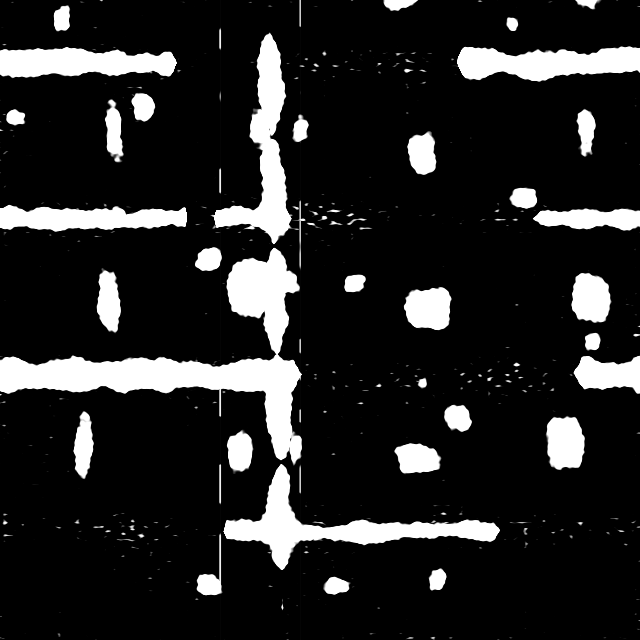
Give the GLSL for this texture, as a Shadertoy shader.

```glsl
// White, worn lattice on black: four broken horizontal bars and one lobed stem,
// with short upright rungs between the bars. Inside-positive distance fields
// are merged softly, roughened by gradient noise, then joined by fine specks.

#define ROW_BASE 0.171
#define ROW_PITCH 0.2437
#define STEM_X 0.434
#define STEM_HALF_WIDTH 0.023
#define STEM_BOTTOM 0.108
#define LOBE_LENGTH 0.1693
#define LOBE_COUNT 5.0
#define CRACK_X 0.344
#define BLEND 0.022
#define ROUGHNESS 0.009
#define INK vec3(0.0)
#define PAPER vec3(1.0)

const float PI = 3.14159;
// Per-bar values, bottom to top
const vec4 BAR_HALF_WIDTH = vec4(0.014, 0.023, 0.015, 0.019);
const vec4 BAR_SHIFT = vec4(0.35, 0.0, -0.02, -0.18);

vec2 hash2(vec2 p) {
    vec3 q = fract(p.xyx * vec3(0.1031, 0.1030, 0.0973));
    q += dot(q, q.yzx + 33.33);
    return fract((q.xx + q.yz) * q.zy);
}

float gradDot(vec2 cell, vec2 offset) {
    float angle = 2.0 * PI * hash2(cell + 57.0).x;
    return dot(vec2(cos(angle), sin(angle)), offset);
}

// Gradient noise, roughly -0.7 to 0.7
float noise(vec2 p) {
    vec2 i = floor(p), f = fract(p), e = vec2(1.0, 0.0);
    vec2 u = f * f * f * (f * (f * 6.0 - 15.0) + 10.0);
    return mix(mix(gradDot(i, f), gradDot(i + e, f - e), u.x),
               mix(gradDot(i + e.yx, f - e.yx), gradDot(i + 1.0, f - 1.0), u.x), u.y);
}

float softMax(float a, float b) {
    float h = max(BLEND - abs(a - b), 0.0) / BLEND;
    return max(a, b) + 0.25 * BLEND * h * h;
}

// Rounded block of the given half size
float block(vec2 q, vec2 halfSize) {
    vec2 a = pow(abs(q) / halfSize, vec2(3.0));
    return min(halfSize.x, halfSize.y) * (1.0 - pow(a.x + a.y, 0.3333));
}

// Horizontal bar that fades in and out along its length
float bar(vec2 p, int row) {
    float r = float(row);
    float cover = cos(2.0 * PI * (p.x - 0.2 - BAR_SHIFT[row]) / 0.95) + 0.3;
    cover -= 1.3 * exp(-pow((p.x - 0.31) / 0.025, 2.0));
    cover += 1.1 * noise(vec2(p.x * 11.0, r * 7.3 + 0.4));
    float width = BAR_HALF_WIDTH[row] * (1.0 + 0.8 * noise(vec2(p.x * 17.0, r * 5.1 + 0.7)));
    float y = ROW_BASE + r * ROW_PITCH + 0.008 * noise(vec2(p.x * 6.0, r + 9.5));
    return mix(-0.016, width, smoothstep(-0.15, 0.25, cover)) - abs(p.y - y);
}

// Upright stem, pinched at the ends of each lobe, leaning slightly left upward
float stem(vec2 p) {
    float t = (p.y - STEM_BOTTOM) / LOBE_LENGTH;
    float inside = step(0.0, t) * step(t, LOBE_COUNT);
    float width = STEM_HALF_WIDTH * pow(abs(sin(PI * t)), 0.5) * inside - 0.003;
    float x = STEM_X + 0.025 * (0.45 - p.y) + 0.008 * noise(vec2(p.y * 9.0, 3.3));
    return width - abs(p.x - x);
}

// One upright rung per lattice cell, varied in place and size
float rungs(vec2 p) {
    float d = -1.0;
    for (int i = 0; i < 16; i++) {
        vec2 cell = vec2(i % 4, i / 4);
        vec2 h = hash2(cell + 11.0), s = hash2(cell + 41.0);
        vec2 centre = vec2(0.15, ROW_BASE + 0.5 * ROW_PITCH) + cell * vec2(0.25, ROW_PITCH);
        vec2 halfSize = vec2(0.012 + 0.026 * s.x * s.x, 0.022 + 0.025 * s.y);
        d = max(d, block(p - centre - (h - 0.5) * vec2(0.06, 0.04), halfSize));
    }
    return d;
}

// Sparse small blobs on a jittered grid
float flecks(vec2 p) {
    float d = -1.0, grid = 8.0;
    for (int i = 0; i < 9; i++) {
        vec2 cell = floor(p * grid) + vec2(i % 3, i / 3) - 1.0;
        vec2 h = hash2(cell + 83.0), s = hash2(cell + 131.0);
        vec2 q = p - (cell + 0.2 + 0.6 * h) / grid;
        if (s.x > 0.68) d = max(d, block(q, vec2(0.009 + 0.013 * s.y, 0.009 + 0.012 * h.x)));
    }
    return d;
}

// Fine debris along the bars and borders, plus two dashed hairlines
float debris(vec2 p) {
    float fromRow = (fract((p.y - ROW_BASE) / ROW_PITCH + 0.5) - 0.5) * ROW_PITCH;
    vec2 border = min(p, 1.0 - p);
    float near = max(exp(-pow(fromRow / 0.03, 2.0)), exp(-min(border.x, border.y) / 0.012));
    float patches = noise(p * 7.0 + 20.0);
    float specks = (noise(p * vec2(70.0, 150.0)) + 0.35 * patches - mix(0.72, 0.46, near)) * 0.008;
    float dashA = 0.0017 * smoothstep(0.08, 0.14, noise(vec2(2.7, p.y * 12.0)));
    float dashB = 0.0014 * smoothstep(0.12, 0.18, noise(vec2(8.2, p.y * 19.0)));
    float lines = max(dashA - abs(p.x - CRACK_X), dashB - abs(p.x - CRACK_X - 0.125));
    return max(specks, lines - 0.0004);
}

void mainImage(out vec4 fragColor, in vec2 fragCoord) {
    vec2 p = fragCoord / iResolution.xy;
    float d = stem(p);
    for (int row = 0; row < 4; row++) d = softMax(d, bar(p, row));
    d = max(d, max(rungs(p), flecks(p)));
    d += ROUGHNESS * (noise(p * 28.0) + 0.4 * noise(p * 110.0));
    d = max(d, debris(p));
    float edge = 0.7 / iResolution.y;
    fragColor = vec4(mix(INK, PAPER, smoothstep(-edge, edge, d)), 1.0);
}
```
